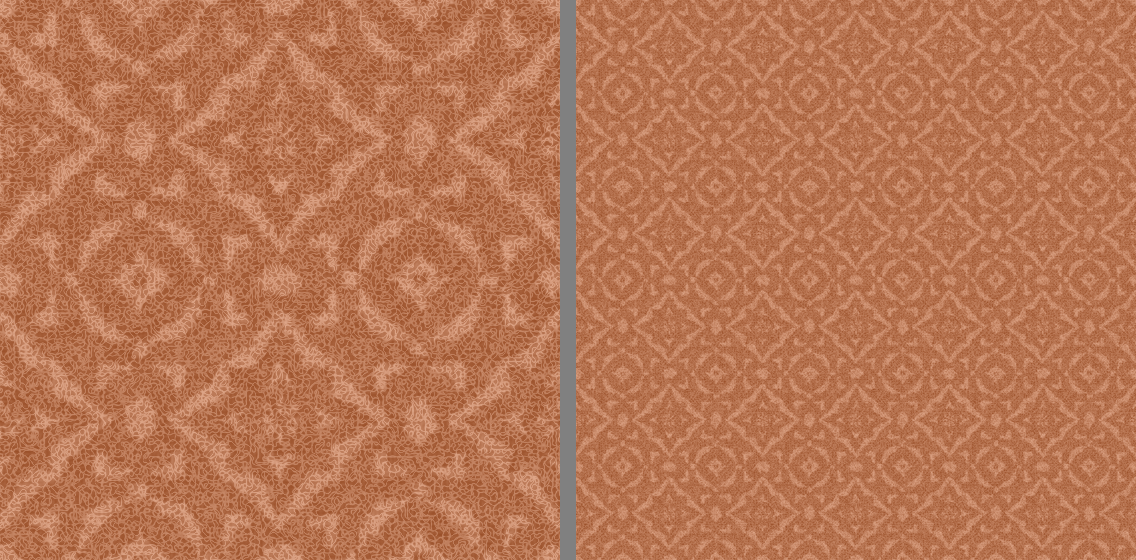
Left: one tile. Right: repeated 3 by 3.
This pattern is drawn by a three.js fragment shader. Its source:

```glsl
// Terracotta woven cloth: stars and rosettes alternate on a square lattice.
// Each repeat is folded to one triangle, where tapered strokes form the motif;
// wrapping gradient noise frays the edges and draws the curly pale fibres.
#define REPEATS 2.0
#define HALF 192.0          // chart steps in half a repeat
#define FRAY 4.0            // edge wander, in chart steps
#define SOFT 4.5            // edge softness, in chart steps
#define FIBRE_WIDTH 0.17
#define GROUND_TONE 0.10
#define FIBRE_TONE 0.53
#define MOTIF_TONE 0.40
#define DARK vec3(0.62, 0.33, 0.18)
#define PALE vec3(0.84, 0.61, 0.49)

varying vec2 vUv;

vec2 gradientAt(vec2 cell, float period) {
  cell = mod(cell, period);
  float angle = 6.2832 * fract(sin(dot(cell, vec2(127.1, 311.7))) * 43758.5);
  return vec2(cos(angle), sin(angle));
}

// Gradient noise that wraps after a whole number of cells
float noise(vec2 uv, float period) {
  vec2 p = uv * period, i = floor(p), f = p - i;
  vec2 w = f * f * f * (f * (f * 6.0 - 15.0) + 10.0), e = vec2(1.0, 0.0);
  float low = mix(dot(gradientAt(i, period), f),
                  dot(gradientAt(i + e, period), f - e), w.x);
  float high = mix(dot(gradientAt(i + e.yx, period), f - e.yx),
                   dot(gradientAt(i + e.xx, period), f - e.xx), w.x);
  return mix(low, high, w.y);
}

// Stroke from a to b whose radius runs from ra to rb
float taper(vec2 p, vec2 a, vec2 b, float ra, float rb) {
  vec2 ab = b - a;
  float t = clamp(dot(p - a, ab) / dot(ab, ab), 0.0, 1.0);
  return length(p - a - ab * t) - mix(ra, rb, t);
}

// Star centre at the origin, rosette centre at the far corner
float motif(vec2 p) {
  // Eight-petalled flower
  float d = taper(p, vec2(10.0, 0.0), vec2(25.0, 0.0), 2.0, 4.5);
  d = min(d, taper(p, vec2(8.0, 8.0), vec2(17.0, 17.0), 2.0, 4.0));

  // Arrowhead inside each star point
  d = min(d, taper(p, vec2(80.0, 0.0), vec2(60.0, 2.0), 1.0, 7.0));
  d = min(d, taper(p, vec2(60.0, 3.0), vec2(49.0, 14.0), 6.0, 3.0));

  // Winged outline of the star
  d = min(d, taper(p, vec2(76.0, 74.0), vec2(84.0, 46.0), 6.0, 14.0));
  d = min(d, taper(p, vec2(84.0, 44.0), vec2(111.0, 25.0), 14.0, 9.0));
  d = min(d, taper(p, vec2(111.0, 25.0), vec2(145.0, 1.0), 9.0, 6.0));

  // Bow between two stars, bent leaf and small bead
  d = min(d, taper(p, vec2(184.0, 8.0), vec2(192.0, 28.0), 13.0, 4.0));
  d = min(d, taper(p, vec2(139.0, 69.0), vec2(139.0, 48.0), 10.0, 7.0));
  d = min(d, taper(p, vec2(139.0, 69.0), vec2(174.0, 72.0), 10.0, 4.0));
  d = min(d, length(p - vec2(HALF, 97.0)) - 11.0);

  // Crescents around the rosette
  d = min(d, taper(p, vec2(132.0, 132.0), vec2(152.0, 120.0), 12.0, 10.0));
  d = min(d, taper(p, vec2(152.0, 120.0), vec2(178.0, 110.0), 10.0, 2.0));

  // Pointed rosette with a ringed eye
  float r = length(p - HALF);
  float rosette = min(r - 28.0,
    taper(p, vec2(192.0, 168.0), vec2(192.0, 150.0), 9.0, 1.0));
  return min(d, min(max(rosette, 10.0 - r), r - 3.0));
}

// Pale threads along the zero contours of the noise
float fibre(vec2 uv, float period) {
  return 1.0 - smoothstep(0.02, FIBRE_WIDTH, abs(noise(uv, period)));
}

void main() {
  // Fold the frayed cloth into one triangle of the lattice
  vec2 wander = vec2(noise(vUv, 54.0), noise(vUv + 0.37, 54.0));
  vec2 cell = vUv * REPEATS + wander * FRAY / HALF;
  vec2 p = abs(fract(cell + vec2(0.5, 0.0)) - 0.5) * 2.0 * HALF;
  p = p.x < p.y ? p.yx : p;
  float d = motif(p) + FRAY * noise(vUv + 0.61, 110.0);
  float figure = 1.0 - smoothstep(-SOFT, SOFT, d);

  // Two layers of fibres over faint, patchy warp and weft
  float threads = max(fibre(vUv, 76.0), fibre(vUv + 0.23, 94.0));
  float patches = noise(vUv + 0.11, 22.0);
  vec2 weave = sin(6.2832 * 128.0 * vUv);
  float ribs = mix(weave.y, weave.x, smoothstep(-0.3, 0.3, patches));

  float tone = GROUND_TONE + FIBRE_TONE * threads + MOTIF_TONE * figure;
  tone += 0.12 * patches + 0.05 * ribs + 0.14 * noise(vUv + 0.79, 150.0);
  gl_FragColor = vec4(mix(DARK, PALE, clamp(tone, -0.08, 1.12)), 1.0);
}
```
